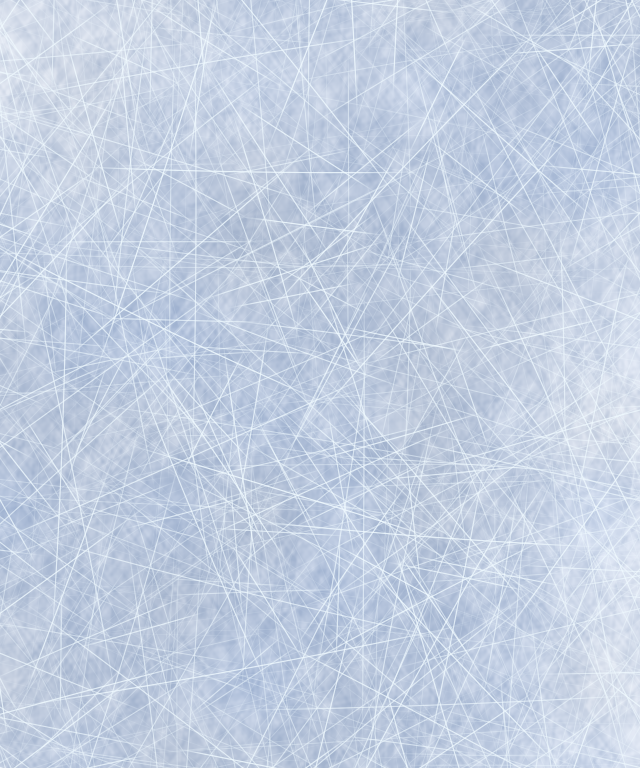
Write a WebGL 2 fragment shader that draws this texture.

```glsl
#version 300 es
precision highp float;
// Pale blue ice, frosted and covered by a dense web of fine white scratches.

uniform vec2 u_resolution;
out vec4 fragColor;

// Integer hash: four random values in 0..1 from a cell and an index.
vec4 hash4(ivec2 cell, int seed) {
    uvec4 v = uvec4(uint(cell.x), uint(cell.y), uint(seed), 7u) * 1664525u + 1013904223u;
    v += v.yzxy * v.wxyz;
    v ^= v >> 16u;
    v += v.yzxy * v.wxyz;
    v ^= v >> 16u;
    return vec4(v >> 8u) / 16777216.0;
}

float valueNoise(vec2 p, int seed) {
    ivec2 c = ivec2(floor(p));
    vec2 f = fract(p);
    f = f * f * (3.0 - 2.0 * f);
    float low = mix(hash4(c, seed).x, hash4(c + ivec2(1, 0), seed).x, f.x);
    float high = mix(hash4(c + ivec2(0, 1), seed).x, hash4(c + ivec2(1, 1), seed).x, f.x);
    return mix(low, high, f.y);
}

// Noise drawn out along a direction, centred on zero.
float streaks(vec2 p, float angle, vec2 scale, int seed) {
    vec2 dir = vec2(cos(angle), sin(angle));
    vec2 q = vec2(dot(p, dir), dot(p, vec2(-dir.y, dir.x)));
    return valueNoise(q * scale, seed) - 0.5;
}

// Opacity left by all scratches: thin, slightly bent, fading at both ends.
// No scratch reaches further than one cell from its center.
float scratches(vec2 p, float pixel) {
    const float cellSize = 0.34;
    ivec2 home = ivec2(floor(p / cellSize));
    float edge = max(0.8 * pixel, 0.0012);
    float clear = 1.0;
    for (int k = 0; k < 9; k++) {
        ivec2 cell = home + ivec2(k % 3 - 1, k / 3 - 1);
        for (int i = 0; i < 135; i++) {
            vec4 r = hash4(cell + 40, i + 11);
            vec2 q = p - (vec2(cell) + r.xy) * cellSize;
            float halfLength = mix(0.09, cellSize, r.w * r.w);
            if (dot(q, q) > halfLength * halfLength) continue;

            float angle = r.z * 3.14159;
            vec2 dir = vec2(cos(angle), sin(angle));
            float along = dot(q, dir);
            float bend = (fract(r.x * 37.0) - 0.5) * 0.16;
            float across = abs(dot(q, vec2(-dir.y, dir.x)) - bend * along * along);
            if (across > 0.004) continue;

            float strength = fract(r.y * 53.0);
            float width = mix(0.0010, 0.0016, strength);
            float line = clamp((0.5 * (width + edge) - across) / edge, 0.0, 1.0);
            float ends = 1.0 - smoothstep(0.5, 1.0, abs(along) / halfLength);
            clear *= 1.0 - line * ends * (0.12 + 0.72 * strength * strength);
        }
    }
    return 1.0 - clear;
}

void main() {
    vec2 p = gl_FragCoord.xy / u_resolution.y;
    float aspect = u_resolution.x / u_resolution.y;
    vec2 uv = vec2(p.x / aspect, p.y);

    // Broad light: pale right side and upper left corner.
    float light = 0.29;
    light += 0.46 * smoothstep(0.66, 1.02, uv.x) * (1.0 - smoothstep(0.55, 0.95, uv.y));
    light += 0.36 * (1.0 - smoothstep(0.0, 0.5, length(uv - vec2(0.0, 1.02))));
    light += 0.12 * smoothstep(0.65, 1.0, uv.y) * (1.0 - smoothstep(0.7, 1.0, uv.x));
    light += 0.06 * (1.0 - smoothstep(0.0, 0.2, uv.y));

    // Cloudy mottling, mostly small.
    light += 0.12 * (valueNoise(p * 6.0, 1) - 0.5);
    light += 0.17 * (valueNoise(p * 19.0 + 3.0, 2) - 0.5);
    light += 0.24 * (valueNoise(p * 48.0 + 9.0, 3) - 0.5);

    // Fine frost brushed in crossing directions.
    light += 0.26 * streaks(p, 0.9, vec2(20.0, 210.0), 4);
    light += 0.26 * streaks(p, 2.2, vec2(20.0, 230.0), 5);
    light += 0.20 * streaks(p, 1.5, vec2(14.0, 250.0), 6);
    light += 0.16 * streaks(p, 0.2, vec2(22.0, 220.0), 7);

    vec3 color = mix(vec3(0.64, 0.705, 0.81), vec3(0.89, 0.915, 0.96), clamp(light, 0.0, 1.0));

    // Faint drift between bluer and greyer ice.
    color += vec3(-0.02, -0.005, 0.02) * (valueNoise(p * 9.0 + 20.0, 8) - 0.4);

    color = mix(color, vec3(0.94, 0.98, 1.0), scratches(p, 1.0 / u_resolution.y));
    fragColor = vec4(color, 1.0);
}
```
